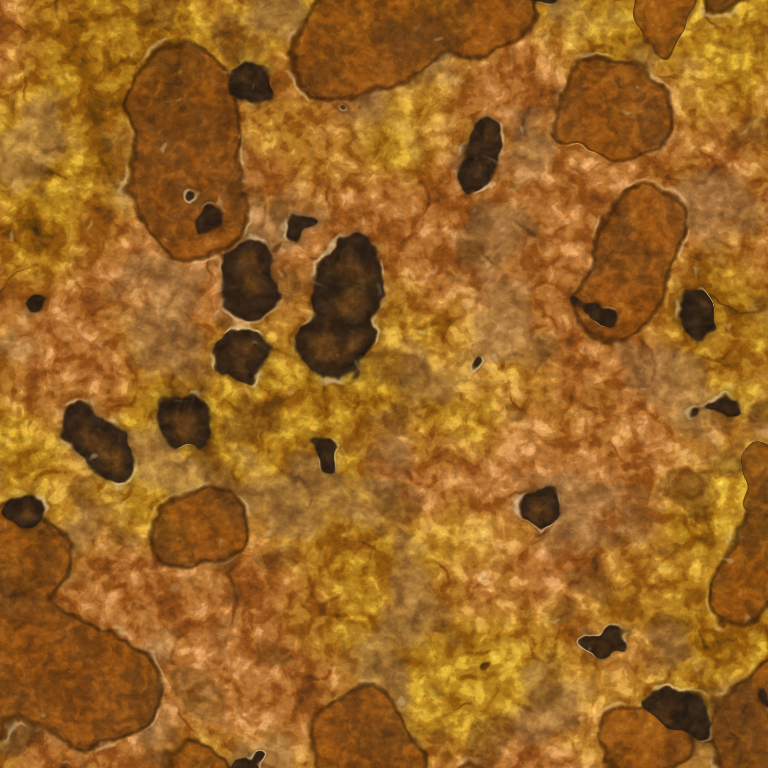
Reproduce this texture procedurally as a three.js fragment shader.

```glsl
// Mottled amber mass of glowing grains with rusty tubes and clustered dark brown beads.
varying vec2 vUv;

const vec3 DEEP = vec3(0.25, 0.16, 0.09);
const vec3 UMBER = vec3(0.40, 0.24, 0.08);
const vec3 SIENNA = vec3(0.55, 0.32, 0.08);
const vec3 OCHRE = vec3(0.69, 0.47, 0.17);
const vec3 PALE = vec3(0.87, 0.66, 0.32);
const vec3 TAUPE = vec3(0.58, 0.42, 0.24);
const vec3 GLINT = vec3(0.86, 0.76, 0.58);
const float TAU = 6.2832;

vec2 hash2(vec2 p) {
  vec3 q = fract(p.xyx * vec3(0.1031, 0.1030, 0.0973));
  q += dot(q, q.yzx + 33.33);
  return fract((q.xx + q.yz) * q.zy);
}

float cornerGradient(vec2 cell, vec2 offset) {
  float angle = TAU * hash2(cell).x;
  return dot(vec2(cos(angle), sin(angle)), offset);
}

float gradientNoise(vec2 p) {
  vec2 i = floor(p), f = fract(p), e = vec2(1.0, 0.0);
  vec2 u = f * f * f * (f * (f * 6.0 - 15.0) + 10.0);
  float low = mix(cornerGradient(i, f), cornerGradient(i + e.xy, f - e.xy), u.x);
  float high = mix(cornerGradient(i + e.yx, f - e.yx), cornerGradient(i + e.xx, f - e.xx), u.x);
  return mix(low, high, u.y);
}

float fbm(vec2 p) {
  float sum = 0.0, amplitude = 1.0;
  for (int i = 0; i < 4; i++) {
    sum += amplitude * gradientNoise(p);
    p = mat2(1.6, 1.2, -1.2, 1.6) * p + 17.3;
    amplitude *= 0.5;
  }
  return sum;
}

vec2 warp(vec2 p, float scale, float amount) {
  return p + amount * vec2(fbm(p * scale + 40.0), fbm(p * scale + 73.0));
}

// Distance to the nearest grain centre, in cells
float grainDistance(vec2 p) {
  vec2 i = floor(p), f = fract(p);
  float nearest = 2.0;
  for (int y = -1; y <= 1; y++)
    for (int x = -1; x <= 1; x++) {
      vec2 o = vec2(float(x), float(y));
      nearest = min(nearest, length(o + hash2(i + o + 90.0) - f));
    }
  return nearest;
}

float smoothMin(float a, float b, float k) {
  float h = max(k - abs(a - b), 0.0) / k;
  return min(a, b) - h * h * k * 0.25;
}

// Signed distance to scattered, fused capsules; density sets how many appear
float capsuleField(vec2 p, float scale, float density, float stretch, float seed) {
  vec2 q = p * scale, i = floor(q), f = fract(q);
  float d = 1.0;
  for (int y = -1; y <= 1; y++)
    for (int x = -1; x <= 1; x++) {
      vec2 o = vec2(float(x), float(y));
      vec2 place = hash2(i + o + seed), form = hash2(i + o + seed + 31.0);
      vec2 pick = hash2(i + o + seed + 67.0);
      vec2 axis = vec2(cos(TAU * form.x), sin(TAU * form.x));
      vec2 r = f - o - 0.2 - 0.6 * place;
      float halfLength = stretch * pick.y;
      r -= axis * clamp(dot(r, axis), -halfLength, halfLength);
      float presence = smoothstep(0.0, 0.15, density - pick.x);
      float radius = mix(-0.3, mix(0.22, 0.43, form.y), presence);
      d = smoothMin(d, length(r) - radius, 0.12);
    }
  return d / scale;
}

float cover(float d, float softness) {
  return 1.0 - smoothstep(-softness, softness, d);
}

float band(float d, float centre, float width) {
  return 1.0 - smoothstep(0.0, width, abs(d - centre));
}

vec3 amberRamp(float t) {
  vec3 c = mix(DEEP, UMBER, smoothstep(0.0, 0.25, t));
  c = mix(c, SIENNA, smoothstep(0.25, 0.5, t));
  c = mix(c, OCHRE, smoothstep(0.5, 0.75, t));
  c = mix(c, PALE, smoothstep(0.75, 1.0, t));
  return mix(c, vec3(0.98, 0.84, 0.52), smoothstep(1.0, 1.35, t));
}

void main() {
  vec2 p = vUv;
  vec2 bent = warp(p, 14.0, 0.018);
  float broad = fbm(p * 4.0 + 5.0);
  float fine = fbm(warp(p, 30.0, 0.012) * 60.0);
  float patchy = gradientNoise(p * 22.0 + 8.0);

  // Glowing grains crossed by dark creases
  float tone = 0.70 + 0.25 * broad + 0.27 * fine;
  tone += 0.50 * (0.45 - grainDistance(bent * 23.0));
  tone += 0.28 * (0.45 - grainDistance(bent * 48.0));
  float crease = band(gradientNoise(bent * 13.0 + 2.0), 0.0, 0.07);
  tone -= 0.24 * crease * smoothstep(-0.1, 0.3, patchy);
  vec3 color = amberRamp(tone);
  float hue = smoothstep(-0.35, 0.35, fbm(p * 3.5 + 61.0));
  color *= mix(vec3(1.0, 1.04, 0.66), vec3(1.02, 0.95, 1.16), hue);
  float dusty = smoothstep(0.05, 0.4, fbm(p * 7.0 + 29.0));
  color = mix(color, TAUPE * (0.6 + 0.6 * tone), 0.65 * dusty);

  // Rusty tubes and plates, thicker toward the borders
  float rustDensity = 0.14 + 0.72 * length(p - 0.5) + 0.4 * broad;
  float rust = capsuleField(bent, 5.5, rustDensity, 0.55, 11.0);
  vec3 rustColor = amberRamp(0.36 + 0.24 * fine + 0.3 * fbm(bent * 11.0));
  rustColor *= vec3(1.04, 0.97, 0.85);
  color = mix(color, rustColor, 0.85 * cover(rust, 0.006));
  color *= 1.0 - 0.35 * band(rust, -0.002, 0.006);
  color = mix(color, GLINT, 0.45 * band(rust, 0.005, 0.004) * smoothstep(0.05, 0.3, patchy));

  // Small translucent brown flecks
  float flecks = capsuleField(bent + 0.3, 19.0, 0.24 + 0.3 * broad, 0.3, 47.0);
  color = mix(color, UMBER * (1.0 + 0.35 * fine), 0.5 * cover(flecks, 0.005));

  // Dark beads clustered around the middle
  vec2 fromCluster = (p - vec2(0.5, 0.57)) / vec2(0.34, 0.21);
  float beadDensity = 0.02 + 0.62 * exp(-dot(fromCluster, fromCluster)) + 0.5 * fbm(p * 4.5 + 83.0);
  float beads = capsuleField(bent, 10.5, beadDensity, 0.3, 23.0);
  float core = smoothstep(0.0, 0.035, -beads) * smoothstep(-0.4, 0.4, patchy + broad);
  vec3 beadColor = mix(vec3(0.17, 0.12, 0.08), vec3(0.40, 0.25, 0.10), core);
  beadColor *= 1.0 + 0.4 * fine;
  color *= 1.0 - 0.25 * cover(beads - 0.005, 0.01);
  color = mix(color, beadColor, 0.94 * cover(beads, 0.003));
  color = mix(color, GLINT, 0.65 * band(beads, 0.003, 0.004) * smoothstep(0.0, 0.3, patchy));

  // Fine surface grain and sparse bright specks
  color *= 1.0 + 0.16 * fbm(p * vec2(95.0, 120.0));
  float speck = smoothstep(0.42, 0.62, gradientNoise(bent * 50.0 + 9.0));
  color = mix(color, GLINT, 0.4 * speck);
  gl_FragColor = vec4(clamp(color, 0.0, 1.0), 1.0);
}
```
